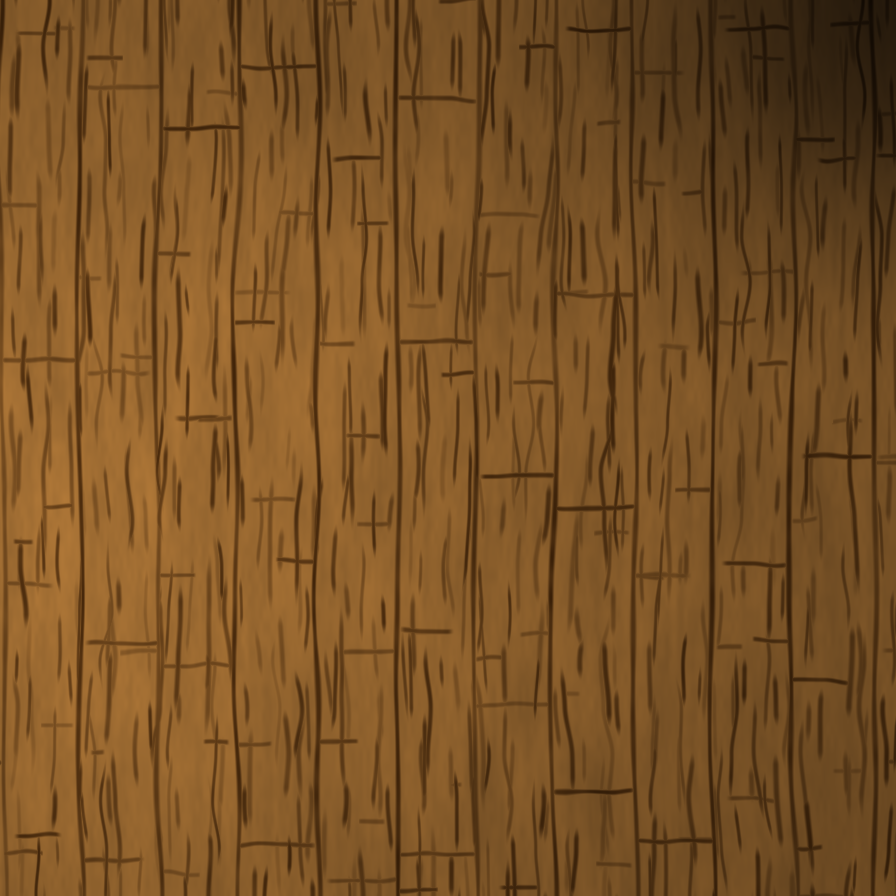
Give the GLSL for this texture, as a Shadertoy shader.

```glsl
// Weathered brown planks: narrow upright boards with wavering dark seams,
// broken end joints and many tapered grain cracks. Layered cell hashes place
// the lines; a soft side light falls off into the upper right corner.

const vec3 WOOD = vec3(0.635, 0.432, 0.200);
const vec3 INK_ABSORB = vec3(0.60, 0.68, 0.84);  // share of light lost in a line
const float BOARDS = 11.3;         // boards across the canvas
const float JOINT_ROWS = 3.55;     // main end joints up the canvas
const float SEAM_WIDTH = 0.0042;
const float JOINT_WIDTH = 0.0040;
const float CRACK_WIDTH = 0.0042;
const int CRACK_LAYERS = 4;
const float GRAIN_CONTRAST = 0.13;
const float MOTTLE_CONTRAST = 0.10;

float hash(vec2 p) {
    return fract(sin(dot(p, vec2(127.1, 311.7))) * 43758.5);
}

float noise(vec2 p) {
    vec2 i = floor(p), f = fract(p);
    f = f * f * (3.0 - 2.0 * f);
    return mix(mix(hash(i), hash(i + vec2(1, 0)), f.x),
               mix(hash(i + vec2(0, 1)), hash(i + vec2(1, 1)), f.x), f.y);
}

// Soft dark stroke at distance d from its centre line
float stroke(float d, float width) {
    return 1.0 - smoothstep(0.15 * width, width, abs(d));
}

// Long seams between boards, their strength drifting along the length
float seams(vec2 p) {
    float x = p.x * BOARDS;
    float edge = floor(x + 0.5);
    float d = (x - edge) / BOARDS;
    d += 0.006 * (noise(vec2(edge * 5.3, p.y * 9.0)) - 0.5);
    float strength = mix(0.45, 1.15, noise(vec2(edge * 3.7, p.y * 5.0)));
    float width = SEAM_WIDTH * mix(0.75, 1.25, noise(vec2(edge, p.y * 17.0)));
    return min(strength, 1.0) * stroke(d, width);
}

// End joints: one per cell, spanning all or part of a board
float joints(vec2 p, float boards, float rows, float jitter, float seed) {
    vec2 q = vec2(p.x * boards, p.y * rows);
    float board = floor(q.x);
    q.y += jitter * hash(vec2(board, seed));
    vec2 id = vec2(board, floor(q.y)) + seed * 13.0;
    vec2 f = fract(q);
    float height = mix(0.3, 0.7, hash(id + 1.7));
    float d = (f.y - height) / rows + 0.005 * (noise(p * 38.0 + seed) - 0.5);
    float start = 0.35 * hash(id + 4.1) * step(0.4, hash(id + 6.9));
    float end = 1.0 - 0.4 * hash(id + 8.3) * step(0.4, hash(id + 2.3));
    float span = smoothstep(start - 0.05, start + 0.05, f.x)
               * (1.0 - smoothstep(end - 0.05, end + 0.05, f.x));
    float strength = mix(0.35, 1.0, hash(id + 5.9));
    return span * strength * stroke(d, JOINT_WIDTH);
}

// Tapered upright cracks: one per cell, slightly tilted and wandering
float cracks(vec2 p, vec2 count, float seed) {
    vec2 q = p * count;
    float column = floor(q.x);
    q.y += 7.0 * hash(vec2(column, seed));
    vec2 id = vec2(column, floor(q.y)) + seed * 17.0;
    vec2 f = fract(q);
    float centre = mix(0.25, 0.75, hash(id));
    centre += 0.20 * (noise(vec2(id.x * 3.1, p.y * 19.0)) - 0.5);
    centre += 0.25 * (hash(id + 2.9) - 0.5) * (f.y - 0.5);
    float reach = mix(0.18, 0.5, hash(id + 3.3));
    float taper = 1.0 - smoothstep(reach - 0.14, reach, abs(f.y - 0.5));
    float strength = mix(0.20, 0.95, hash(id + 9.1));
    float width = CRACK_WIDTH * mix(0.65, 1.15, hash(id + 7.7));
    width *= mix(0.5, 1.0, taper);
    return taper * strength * stroke((f.x - centre) / count.x, width);
}

// Side light, dim at the right and nearly out in the upper right corner
float lighting(vec2 uv) {
    float light = mix(1.0, 0.74, smoothstep(0.05, 1.0, uv.x));
    light *= 1.0 - 0.18 * smoothstep(0.55, 1.0, uv.y);
    light *= 1.0 - 0.10 * (1.0 - smoothstep(0.0, 0.35, uv.y));
    float corner = length(uv - vec2(1.04, 1.04));
    return light * mix(0.36, 1.0, smoothstep(0.0, 0.5, corner));
}

void mainImage(out vec4 fragColor, in vec2 fragCoord) {
    vec2 uv = fragCoord / iResolution.xy;
    vec2 p = fragCoord / iResolution.y;
    // Gentle shared bend, so that no line is ruler straight
    p.x += 0.010 * (noise(p * vec2(7.0, 6.0)) - 0.5);

    // Fine fibres and broad mottling of the wood face
    float fibre = 0.6 * noise(p * vec2(130.0, 14.0))
                + 0.4 * noise(p * vec2(240.0, 70.0));
    float mottle = noise(p * vec2(24.0, 9.0));
    float tone = 1.0 + GRAIN_CONTRAST * (fibre - 0.5)
                     + MOTTLE_CONTRAST * (mottle - 0.5);

    // Dark lines, combined so that crossings do not grow darker
    float ink = seams(p);
    ink = max(ink, joints(p, BOARDS, JOINT_ROWS, 0.7, 1.0));
    ink = max(ink, 0.85 * joints(p, BOARDS * 2.0, 2.6, 5.0, 2.0));
    for (int i = 0; i < CRACK_LAYERS; i++) {
        float layer = float(i);
        vec2 count = vec2(14.0 + 4.3 * layer, 4.0 + 1.6 * layer);
        ink = max(ink, cracks(p, count, layer + 3.0));
    }
    ink *= mix(0.8, 1.0, noise(p * vec2(60.0, 45.0)));

    vec3 color = WOOD * tone * lighting(uv) * (1.0 - INK_ABSORB * ink);
    fragColor = vec4(color, 1.0);
}
```
